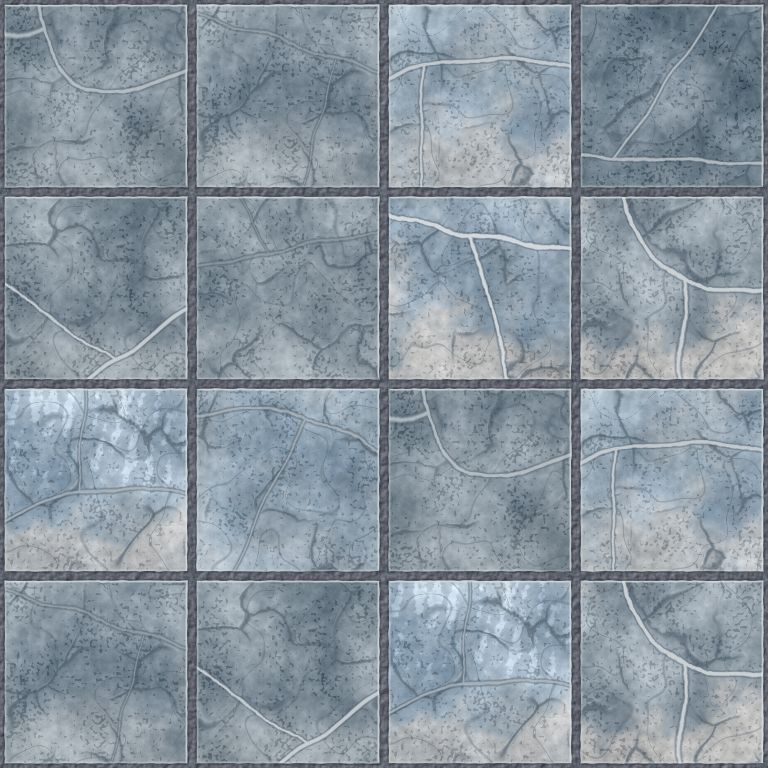
Reproduce this texture procedurally as a Shadertoy shader.

```glsl
// Four by four weathered blue-grey stone tiles set in rough dark grout.
// Ten tile variants fill the grid: mottled gradient noise, clustered pits, cracks
// along warped cell borders, and a pale bent vein with one side branch.
const float TILES = 4.0;
const float GROUT_HALF = 0.024;  // half joint width, in tile pitches
const float RIM_WIDTH = 0.009;
const float CRACK_SCALE = 3.0;
const float CRACK_WIDTH = 0.007;
const float PIT_SCALE = 58.0;
const float MOTTLE = 0.85;       // strength of broad variation
const vec3 GROUT = vec3(0.375, 0.395, 0.435);
const vec3 SLATE_DARK = vec3(0.34, 0.41, 0.46);
const vec3 SLATE_LIGHT = vec3(0.73, 0.77, 0.80);
const vec3 BLUE_SHIFT = vec3(-0.035, 0.0, 0.035);
const vec3 CREAM = vec3(0.78, 0.77, 0.76);
const vec3 VEIN = vec3(0.87, 0.89, 0.90);
const vec3 CRACK = vec3(0.29, 0.35, 0.40);
// Variant of each tile, bottom row first
const int LAYOUT[16] = int[16](1, 4, 8, 7, 8, 9, 0, 2, 4, 5, 6, 7, 0, 1, 2, 3);
// Surface: lightness, warm patch, blue tint, vein brightness
const vec4 SURFACE[10] = vec4[10](
    vec4(.42, .15, .0, .65), vec4(.45, .30, .1, .25), vec4(.72, .75, .7, .80), vec4(.27, .0, .2, .65),
    vec4(.44, .25, .0, .85), vec4(.49, .15, .0, .20), vec4(.58, 1., .8, 1.), vec4(.57, 1., .0, .90),
    vec4(.70, .85, .9, .45), vec4(.58, .20, .8, .45));
// Vein: centre x, centre y, angle, bend
const vec4 PATH[10] = vec4[10](
    vec4(.42, .56, -.52, 1.7), vec4(.75, .70, -.3, 0), vec4(.50, .69, .05, -.3), vec4(.50, .16, -.05, 0),
    vec4(.72, .20, .58, 0), vec4(.50, .70, .2, 0), vec4(.50, .77, -.2, .1), vec4(.50, .58, -.6, 1),
    vec4(.40, .43, .2, -.4), vec4(.40, .87, -.1, -.5));
// Branch: start along the vein, lean, side
const vec3 BRANCH[10] = vec3[10](
    vec3(-.3, .49, -1), vec3(0, -.05, -1), vec3(-.3, .08, -1), vec3(-.3, .6, 1), vec3(-.15, -.39, 1),
    vec3(-.1, -.3, 1), vec3(-.05, -.5, -1), vec3(.08, -.49, -1), vec3(0, .27, 1), vec3(.2, .35, -1));

// Integer lattice hash, two values in 0..1
vec2 hash2(vec2 cell) {
    uvec2 q = uvec2(ivec2(cell)) * uvec2(1597334u, 3812015u);
    uint n = (q.x ^ q.y) * 1597334u;
    n = (n ^ (n >> 15)) * 2246823u;
    n ^= n >> 13;
    return vec2(n & 0xffffu, n >> 16) / 65535.0;
}
float slope(vec2 cell, vec2 offset) {
    float a = 6.2832 * hash2(cell).x;
    return dot(vec2(cos(a), sin(a)), offset);
}
// Gradient noise, about -0.7..0.7
float noise(vec2 p) {
    vec2 i = floor(p), f = p - i, u = f * f * f * (f * (f * 6.0 - 15.0) + 10.0), e = vec2(1, 0);
    return mix(mix(slope(i, f), slope(i + e, f - e), u.x),
               mix(slope(i + e.yx, f - e.yx), slope(i + 1.0, f - 1.0), u.x), u.y);
}
float fbm(vec2 p) {
    float sum = 0.0, amp = 0.6;
    for (int k = 0; k < 4; k++, amp *= 0.55) {
        sum += amp * noise(p);
        p = mat2(1.6, 1.2, -1.2, 1.6) * p + 7.3;
    }
    return sum;
}
// 1 below the edge, 0 above it
float under(float edge, float soft, float d) { return 1.0 - smoothstep(edge - soft, edge + soft, d); }
// Distance to the border between the two nearest scattered points
float crackDistance(vec2 p) {
    vec2 i = floor(p), near = vec2(9), next = vec2(9);
    for (int k = 0; k < 9; k++) {
        vec2 c = i + vec2(k % 3 - 1, k / 3 - 1), r = c + 0.12 + 0.76 * hash2(c) - p;
        if (dot(r, r) < dot(near, near)) { next = near; near = r; }
        else if (dot(r, r) < dot(next, next)) next = r;
    }
    return dot(0.5 * (near + next), normalize(next - near)) / CRACK_SCALE;
}
// Distance to the bent vein or its thinner branch
float veinDistance(vec2 p, vec4 path, vec3 fork) {
    vec2 dir = vec2(cos(path.z), sin(path.z)), d = p - path.xy;
    float s = dot(d, dir), across = dot(d, vec2(-dir.y, dir.x)) - path.w * s * s;
    float side = abs(s - fork.x - fork.y * across) / length(vec2(1, fork.y));
    return min(abs(across) / length(vec2(1, 2.0 * path.w * s)), max(side, -across * fork.z) + 0.003);
}
vec3 tileColor(vec2 p, int id, float px) {
    vec4 surf = SURFACE[id];
    vec2 q = p + vec2(17 * id + 5, 31), warp = vec2(noise(q * 4.0), noise(q * 4.0 + 19.0));
    float broad = fbm(q * 2.3), grain = fbm(q * 21.0);
    // Mottled slate, warm wear low down, pale slanted streaks
    vec3 col = mix(SLATE_DARK, SLATE_LIGHT, surf.x + 0.04 + MOTTLE * broad + 0.32 * grain);
    col += BLUE_SHIFT * surf.z * smoothstep(-0.4, 0.2, fbm(q * 2.0 + 9.0));
    float warm = smoothstep(-0.12, 0.25, 0.42 - p.y + 1.1 * fbm(q * 1.8 + 3.0));
    col = mix(col, CREAM + 0.16 * grain + 0.2 * broad, 0.85 * surf.y * warm);
    float streak = noise(vec2(q.x * 19.0 - q.y * 4.0, q.y * 4.0)) + 0.6 * grain;
    col += (id == 8 ? 0.11 : 0.02) * smoothstep(0.08, 0.3, streak) * smoothstep(0.35, 0.6, p.y);
    // Clustered dark pits
    float pits = noise(q * PIT_SCALE) + 0.5 * noise(q * 27.0) + 0.5 * noise(q * 5.0 + 3.0);
    col -= 0.13 * smoothstep(0.22, 0.48, pits);
    // Broken cracks and hairlines with a soft stain and a lit lip
    vec2 cq = q * CRACK_SCALE + 0.5 * warp + 0.06 * grain;
    float crack = crackDistance(cq), lip = crackDistance(cq + vec2(0.03, -0.04));
    float broken = smoothstep(-0.15, 0.2, noise(q * 3.1 + 11.0)), width = CRACK_WIDTH * (0.4 + broken);
    float hair = abs(noise(q * 2.7 + 0.4 * warp + 23.0)) * (1.0 + broken);
    col += 0.06 * broken * under(0.004, 0.004, lip);
    col = mix(col, CRACK, 0.3 * under(0.012, 0.012, hair));
    col = mix(col, CRACK, broken * (0.45 * under(width, 0.004 + px, crack) + 0.2 * exp(-crack * 30.0)));
    // Pale vein between dark flanks
    float vein = veinDistance(p + 0.035 * warp + 0.008 * grain, PATH[id], BRANCH[id]);
    float core = mix(0.005, 0.011, surf.w);
    col = mix(col, CRACK, 0.6 * under(core + 0.006, 0.007, vein));
    return mix(col, VEIN, (0.2 + 0.7 * surf.w) * under(core, px, vein));
}
void mainImage(out vec4 fragColor, in vec2 fragCoord) {
    vec2 grid = TILES * fragCoord / iResolution.xy, cell = min(floor(grid), TILES - 1.0), p = grid - cell;
    float px = TILES / iResolution.y;
    vec2 low = p - GROUT_HALF, high = 1.0 - GROUT_HALF - p;
    float inset = min(min(low.x, low.y), min(high.x, high.y)) + 0.003 * noise(grid * 24.0);
    // Rough grout lit from the upper left, darkest beside the tiles
    vec2 g = grid * 25.0 + 50.0;
    vec3 grout = GROUT + 0.25 * (fbm(g) - fbm(g + vec2(-0.25, 0.25))) + 0.07 * noise(g * 1.7);
    grout *= 1.0 - 0.25 * smoothstep(-0.014, 0.0, inset);
    // Bevelled rim, brightest on the top and right
    float bright = min(high.x, high.y) < min(low.x, low.y) ? 0.75 : 0.35;
    vec3 col = tileColor(p, LAYOUT[int(cell.y) * 4 + int(cell.x)], px);
    col = mix(col, VEIN, bright * under(RIM_WIDTH, px, inset));
    fragColor = vec4(clamp(mix(grout, col, smoothstep(-0.5 * px, 0.5 * px, inset)), 0.0, 1.0), 1.0);
}
```
